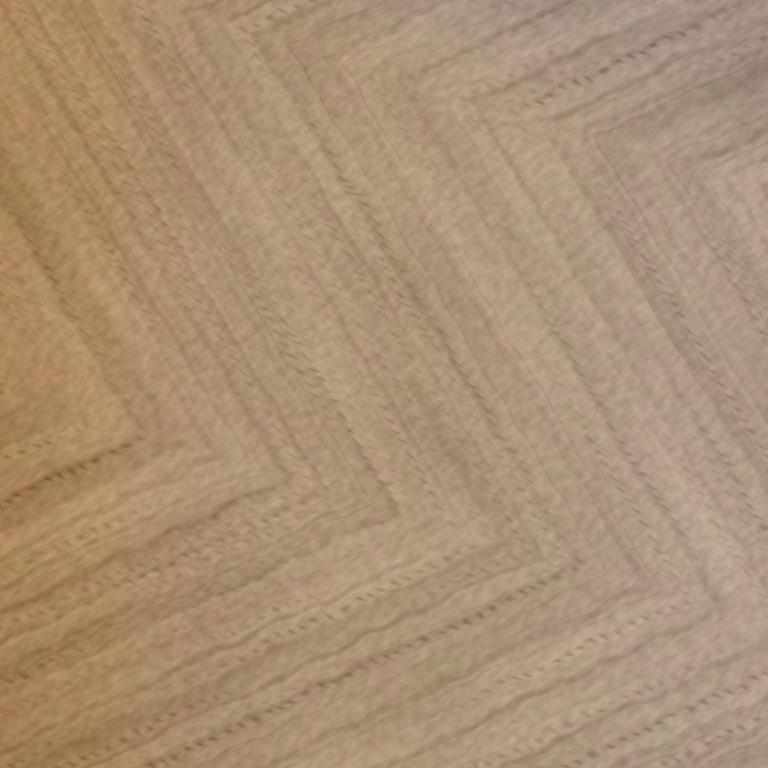
Reproduce this texture procedurally as a Shadertoy shader.

```glsl
// Worn beige carpet with stitched ribs that turn at two slanted chevron seams.

float hash(vec2 p) {
    p = fract(p * vec2(0.1031, 0.1137));
    p += dot(p, p.yx + 33.33);
    return fract((p.x + p.y) * p.x * 17.0 + p.y * 31.0);
}

vec2 gradient(vec2 cell) {
    float angle = 6.2832 * hash(cell);
    return vec2(cos(angle), sin(angle));
}

// Gradient noise, roughly -0.7 to 0.7
float noise(vec2 p) {
    vec2 i = floor(p), f = fract(p);
    vec2 u = f * f * f * (f * (f * 6.0 - 15.0) + 10.0);
    vec2 e = vec2(1.0, 0.0);
    float low = mix(dot(gradient(i), f), dot(gradient(i + e.xy), f - e.xy), u.x);
    float high = mix(dot(gradient(i + e.yx), f - e.yx), dot(gradient(i + e.xx), f - e.xx), u.x);
    return mix(low, high, u.y);
}

// Ribs across the unit "across": random tone plus a soft groove at each border
float ribs(float across, float along, float seed) {
    float id = floor(across), f = fract(across);
    float tone = mix(hash(vec2(id, seed)), hash(vec2(id + 1.0, seed)), smoothstep(0.8, 1.0, f));
    float border = floor(across + 0.5);
    float strength = hash(vec2(border, seed + 7.0));
    float wear = 0.65 + 0.7 * noise(vec2(border * 3.7 + 0.5, along * 5.0));
    float groove = 1.0 - smoothstep(0.03, 0.17, abs(across - border));
    return 0.045 * (tone - 0.5) - 0.085 * strength * wear * groove;
}

// Rows of dark stitches, present only on some rows
float stitches(float across, float along) {
    float row = floor(across), f = fract(across);
    float amount = smoothstep(0.3, 0.9, hash(vec2(row, 41.0)));
    amount *= smoothstep(-0.3, 0.3, noise(vec2(row * 2.3 + 0.5, along * 3.0)));
    float phase = along / 0.019 + hash(vec2(row, 5.0)) + 0.7 * noise(vec2(along * 22.0, row + 0.5));
    float dash = smoothstep(-0.1, 0.9, sin(6.2832 * phase + 2.0 * f));
    return amount * dash * pow(sin(3.1416 * f), 2.0);
}

void mainImage(out vec4 fragColor, in vec2 fragCoord) {
    vec2 p = fragCoord / min(iResolution.x, iResolution.y);

    // Slight bend of the yarn
    vec2 q = p + 0.004 * vec2(noise(p * 13.0), noise(p * 13.0 + 40.0));

    // Height above the lower seam; the ribs change direction at 0 and 0.563
    float height = q.y + 0.3 * q.x - 0.49 + 0.01 * noise(p * 24.0);
    float middle = clamp(height, 0.0, 0.563);
    float across = q.x + 0.741 * middle - 1.3 * (height - middle);
    float along = height / 0.7;
    float outer = smoothstep(0.0, 0.03, abs(height - middle));

    // Illumination: amber on the left, pinkish grey towards the upper right
    vec3 color = mix(vec3(0.65, 0.505, 0.335), vec3(0.67, 0.573, 0.465), smoothstep(-0.05, 0.4, p.x));
    color = mix(color, vec3(0.675, 0.592, 0.515), smoothstep(0.4, 1.0, p.x));
    color = mix(color, vec3(0.62, 0.54, 0.49), smoothstep(0.56, 0.75, height));
    color -= 0.025 * smoothstep(0.0, -0.3, height) * (1.0 - p.x);

    // Broad ribs, narrow ribs and stitching
    float shade = ribs(across / 0.047, along, 3.0) * (0.85 + 0.4 * outer);
    shade += 0.55 * ribs(across / 0.0235 + 0.3, along, 19.0);
    shade -= (0.075 + 0.02 * outer) * stitches(across / 0.0235 + 0.3, along);

    // Long faded streaks and worn patches
    shade += 0.045 * noise(vec2(across * 17.0, along * 3.5));
    shade += 0.025 * noise(p * 6.0 + 9.0);

    // Tufts leaning up to the right, with finer fibres on top
    vec2 lean = vec2(dot(p, vec2(0.77, 0.64)), dot(p, vec2(-0.64, 0.77)));
    shade += 0.06 * noise(lean * vec2(55.0, 95.0));
    shade += 0.035 * noise(lean * vec2(105.0, 190.0) + 30.0);
    color += shade * vec3(1.0, 1.0, 0.95) + 0.016;

    // Yarn tint drifting between rose and olive
    float tint = noise(p * 19.0 + 70.0) + 0.7 * noise(vec2(across * 24.0, along * 6.0) + 15.0);
    color += tint * vec3(0.012, -0.008, 0.008);

    fragColor = vec4(clamp(color, 0.0, 1.0), 1.0);
}
```
